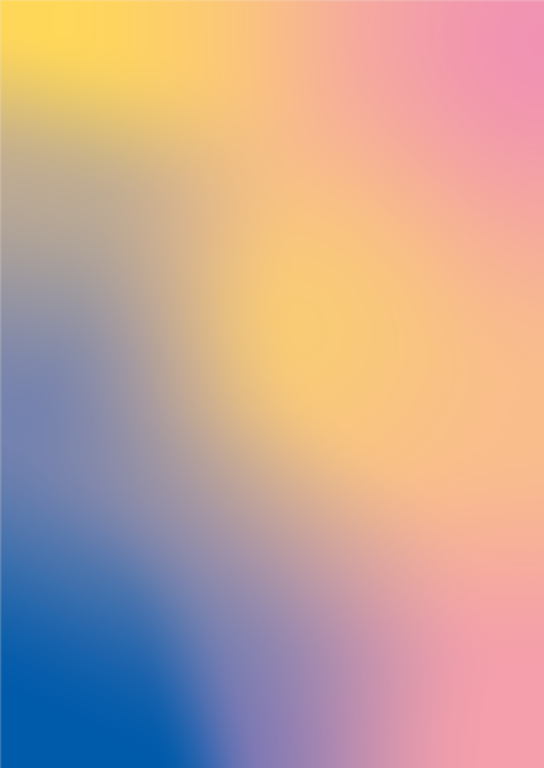
Reproduce this background procedurally as a Shadertoy shader.

```glsl
// A soft mesh gradient: yellow, tan, slate and deep blue down the left side
// melt into peach, gold and pink on the right. A warm field with radial glows
// and a cool ramp are joined, in faint terraces, along a curved soft seam.

const vec3 YELLOW = vec3(1.000, 0.845, 0.345);
const vec3 GOLD   = vec3(0.978, 0.796, 0.460);
const vec3 PEACH  = vec3(0.975, 0.737, 0.555);
const vec3 PINK   = vec3(0.945, 0.573, 0.700);
const vec3 ROSE   = vec3(0.956, 0.622, 0.670);
const vec3 TAN    = vec3(0.745, 0.670, 0.575);
const vec3 SLATE  = vec3(0.455, 0.510, 0.685);
const vec3 VIOLET = vec3(0.440, 0.455, 0.710);
const vec3 DEEP   = vec3(0.000, 0.357, 0.668);
const vec3 RIM    = vec3(0.950, 0.930, 0.900);

const vec2  PINK_CENTER  = vec2(1.0, 0.945);
const float PINK_RADIUS  = 0.65;   // in canvas widths
const vec2  GOLD_CENTER  = vec2(0.54, 0.570);
const float GOLD_RADIUS  = 0.28;   // in canvas widths
const float SEAM_X       = 0.325;  // seam position at mid height
const float SEAM_WIDTH   = 0.22;   // half width of the narrow seam
const float TERRACES     = 64.0;   // steps across the seam
const float TERRACE_MIX  = 0.5;    // how far the steps show
const float RIM_WIDTH    = 0.0025; // in canvas widths
const float RIM_STRENGTH = 0.2;

// Smooth 0..1 ramp that may run in either direction.
float ramp(float from, float to, float x) {
    float t = clamp((x - from) / (to - from), 0.0, 1.0);
    return t * t * (3.0 - 2.0 * t);
}

// Soft, faint stair over a 0..1 value.
float terrace(float x) {
    float s = x * TERRACES;
    float stepped = (floor(s) + ramp(0.2, 0.8, fract(s))) / TERRACES;
    return mix(x, stepped, TERRACE_MIX);
}

// Peach field with a pink corner, a golden glow and a rose foot.
vec3 warmField(vec2 uv, vec2 aspect) {
    float pinkDist = length((uv - PINK_CENTER) * aspect);
    float goldDist = length((uv - GOLD_CENTER) * aspect) / GOLD_RADIUS;
    vec3 color = mix(PEACH, PINK, terrace(ramp(PINK_RADIUS, 0.0, pinkDist)));
    color = mix(color, ROSE, ramp(0.43, 0.12, uv.y));
    return mix(color, GOLD, exp(-goldDist * goldDist));
}

// Yellow through tan and slate to deep blue, in tilted bands.
vec3 coolField(vec2 uv) {
    float upper = uv.y + 0.15 * uv.x;
    float lower = uv.y + 0.32 * uv.x;
    vec3 color = mix(YELLOW, TAN, ramp(0.98, 0.76, upper));
    color = mix(color, SLATE, ramp(0.80, 0.45, upper));
    color = mix(color, VIOLET, ramp(0.25, 0.0, uv.y));

    // The deep corner ends sharply toward the right.
    float deepEdge = 0.29 - 0.3 * uv.y;
    float deep = ramp(0.45, 0.09, lower) * ramp(deepEdge + 0.2, deepEdge, uv.x);
    return mix(color, DEEP, deep);
}

// Share of the cool field: 1 at the left, 0 at the right of the seam.
float coolShare(vec2 uv) {
    float center = SEAM_X + 0.30 * ramp(0.50, 0.12, uv.y)
                          + 0.05 * ramp(0.55, 0.85, uv.y);
    float bulge = (uv.y - 0.32) / 0.15;
    float halfWidth = SEAM_WIDTH + 0.19 * exp(-bulge * bulge)
                                 + 0.09 * ramp(0.75, 0.95, uv.y)
                                 + 0.05 * ramp(0.25, 0.08, uv.y);
    return terrace(ramp(center + halfWidth, center - halfWidth, uv.x));
}

void mainImage(out vec4 fragColor, in vec2 fragCoord) {
    vec2 uv = fragCoord / iResolution.xy;
    vec2 aspect = vec2(1.0, iResolution.y / iResolution.x);
    vec3 color = mix(warmField(uv, aspect), coolField(uv), coolShare(uv));

    // Thin pale rim along the left and top edges.
    float edgeDist = min(uv.x, (1.0 - uv.y) * aspect.y);
    float rim = ramp(RIM_WIDTH * 1.5, RIM_WIDTH * 0.5, edgeDist);
    fragColor = vec4(mix(color, RIM, RIM_STRENGTH * rim), 1.0);
}
```
